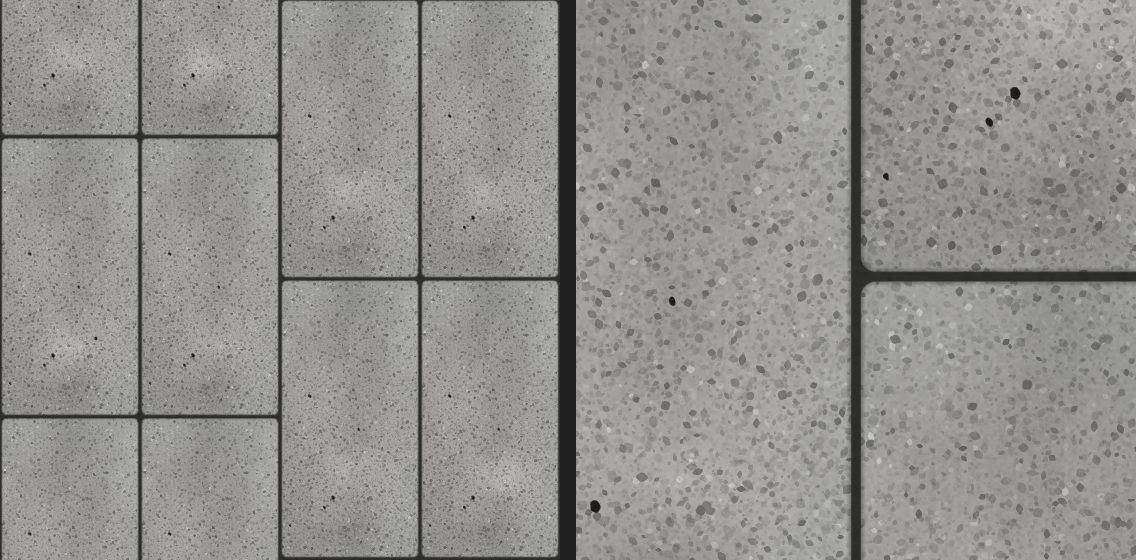
Left, the full canvas; right, a detail of the centre.
A WebGL 2 fragment shader for this texture:

```glsl
#version 300 es
precision highp float;
// Staggered upright concrete slabs with speckled aggregate and dark joints.
uniform vec2 u_resolution;
out vec4 fragColor;

const vec2 SLAB = vec2(0.25, 0.5);
const float JOINT_HALF = 0.0029;
const float CORNER = 0.009;
const vec3 JOINT_COLOR = vec3(0.175, 0.175, 0.172);
const vec3 CONCRETE = vec3(0.622, 0.621, 0.617);
const vec3 PIT_COLOR = vec3(0.09);

float hash(vec2 p) {
  return fract(sin(dot(p, vec2(127.1, 311.7))) * 43758.55);
}

float noise(vec2 p) {
  vec2 i = floor(p), f = fract(p);
  f = f * f * (3.0 - 2.0 * f);
  return mix(mix(hash(i), hash(i + vec2(1, 0)), f.x),
             mix(hash(i + vec2(0, 1)), hash(i + vec2(1, 1)), f.x), f.y);
}

float fbm(vec2 p) {
  float sum = 0.0, amp = 0.5;
  for (int i = 0; i < 4; i++) {
    sum += amp * noise(p);
    p = p * 2.03 + 17.0;
    amp *= 0.5;
  }
  return sum;
}

float roundedBox(vec2 p, vec2 halfSize, float radius) {
  vec2 q = abs(p) - halfSize + radius;
  return length(max(q, 0.0)) + min(max(q.x, q.y), 0.0) - radius;
}

float blob(vec2 p, vec2 center, vec2 size) {
  vec2 q = (p - center) / size;
  return exp(-dot(q, q));
}

// Angular stone chips, one per cell at most; returns the strongest tone.
float chips(vec2 p, float cells, float density, float seed, float pixel) {
  vec2 g = p * cells, cell = floor(g);
  float soft = max(pixel * cells * 0.6, 0.06), tone = 0.0;
  for (int y = -1; y <= 1; y++) {
    for (int x = -1; x <= 1; x++) {
      vec2 id = cell + vec2(x, y);
      vec2 key = id + seed;
      vec2 d = g - id - vec2(hash(key), hash(key + 31.3));
      float turn = 6.283 * hash(key + 57.1);
      d = mat2(cos(turn), sin(turn), -sin(turn), cos(turn)) * d;
      d.y *= 1.0 + 0.7 * hash(key + 73.9);
      float size = mix(0.2, 0.52, hash(key + 11.7));
      float dist = max(length(d), abs(d.x) * 0.8 + abs(d.y) * 0.8) - size;
      float present = step(hash(key + 91.3), density);
      float strength = mix(0.25, 1.0, pow(hash(key + 43.7), 2.5));
      tone = max(tone, present * strength * (1.0 - smoothstep(-soft, soft, dist)));
    }
  }
  return tone;
}

// Large pits shared by all slabs: x, y, radius.
float pits(vec2 p, float pixel, float extra) {
  vec3 spots[6] = vec3[6](
    vec3(0.053, 0.291, 0.0032), vec3(0.095, 0.109, 0.0038),
    vec3(0.079, 0.092, 0.0024), vec3(0.018, 0.060, 0.0021),
    vec3(0.141, 0.231, 0.0025), vec3(0.171, 0.140, 0.0033 * extra));
  float cover = 0.0;
  for (int i = 0; i < 6; i++) {
    vec2 d = p - spots[i].xy;
    d.x = d.x * 1.2 + d.y * 0.2;
    float ragged = (noise(p * 420.0) - 0.5) * 0.0016;
    float dist = length(d) + ragged - spots[i].z;
    cover = max(cover, step(0.0005, spots[i].z) * (1.0 - smoothstep(-pixel, pixel, dist)));
  }
  return cover;
}

// Broad stains and the pale worn patch that differs between slabs.
float shading(vec2 p, vec2 id) {
  float tone = (fbm(p * vec2(22.0, 13.0)) - 0.47) * 0.10;
  tone += 0.025 * smoothstep(0.14, 0.23, p.x);
  tone -= 0.045 * blob(p, vec2(0.125, 0.47), vec2(0.035, 0.12));
  tone -= 0.060 * blob(p, vec2(0.125, 0.045), vec2(0.06, 0.035));
  tone -= 0.035 * blob(p, vec2(0.02, 0.03), vec2(0.05, 0.10));
  vec2 shift = vec2(hash(id + 3.0), hash(id + 8.0)) - 0.5;
  float wear = blob(p, vec2(0.14, 0.145) + shift * 0.05, vec2(0.035, 0.03));
  return tone + wear * mix(0.03, 0.09, hash(id + 5.0)) * (0.5 + fbm(p * 90.0));
}

vec3 concrete(vec2 p, vec2 id, float pixel) {
  float dense = mix(0.82, 0.52, smoothstep(0.1, 0.5, p.y));
  float coarse = chips(p, 150.0, dense * 0.8, 7.0, pixel);
  float fine = chips(p, 250.0, dense, 29.0, pixel);
  float pale = chips(p, 190.0, 0.16, 53.0, pixel);
  float grain = noise(p * 520.0) - 0.5;
  vec3 color = CONCRETE + shading(p, id) + grain * 0.055;
  color += vec3(0.008, 0.002, -0.010) * blob(p, vec2(0.09, 0.22), vec2(0.1, 0.16));
  color *= 1.0 - 0.36 * coarse - 0.20 * fine * (1.0 - coarse);
  color += 0.13 * pale * (1.0 - coarse);
  return mix(color, PIT_COLOR, 0.95 * pits(p, pixel, step(id.x + id.y, 0.5)));
}

void main() {
  vec2 uv = gl_FragCoord.xy / u_resolution;
  float pixel = 1.0 / min(u_resolution.x, u_resolution.y);
  // The left pair of columns sits half a slab away from the right pair.
  float column = floor(uv.x / SLAB.x);
  float offset = column < 2.0 ? 0.256 : 0.002;
  float row = floor((uv.y - offset) / SLAB.y);
  vec2 local = vec2(uv.x, uv.y - offset) - vec2(column, row) * SLAB;
  vec2 id = vec2(column, mod(row, 2.0));
  float edge = roundedBox(local - SLAB * 0.5, SLAB * 0.5 - JOINT_HALF, CORNER);
  vec3 slab = concrete(local, id, pixel);
  slab *= 1.0 - 0.22 * smoothstep(-0.0035, 0.0, edge);
  vec3 joint = JOINT_COLOR + (noise(uv * 300.0) - 0.5) * 0.02;
  float cover = 1.0 - smoothstep(-pixel, pixel, edge);
  fragColor = vec4(mix(joint, slab, cover), 1.0);
}
```
